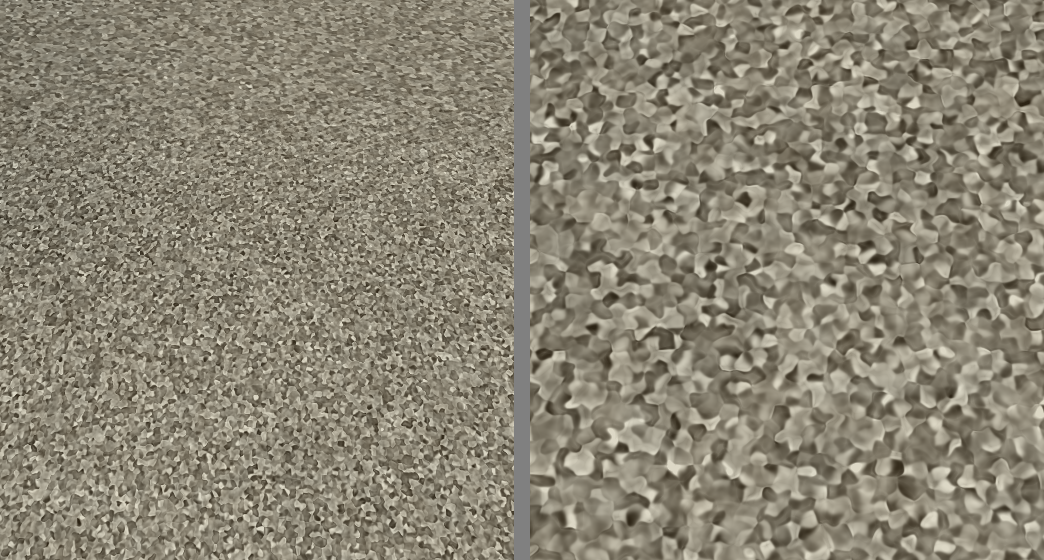
Left, the full canvas; right, a detail of the centre.
A WebGL 1 fragment shader for this texture:

```glsl
precision highp float;
// Weathered asphalt: packed sandy grains receding in perspective, softer and flatter far away.
uniform vec2 u_resolution;

float hash(vec2 p) {
  vec3 q = fract(vec3(p.xyx) * 0.1031);
  q += dot(q, q.yzx + 33.33);
  return fract((q.x + q.y) * q.z);
}

vec2 hash2(vec2 p) {
  return vec2(hash(p + 17.3), hash(p + 71.9));
}

float valueNoise(vec2 p) {
  vec2 cell = floor(p);
  vec2 f = fract(p);
  f = f * f * (3.0 - 2.0 * f);
  float low = mix(hash(cell), hash(cell + vec2(1.0, 0.0)), f.x);
  float high = mix(hash(cell + vec2(0.0, 1.0)), hash(cell + 1.0), f.x);
  return mix(low, high, f.y);
}

// Soft-edged cells, each with its own tone, set against the tone of their surroundings
float grains(vec2 p, float sharpness) {
  vec2 cell = floor(p);
  vec2 core = vec2(0.0, 0.0001);
  vec2 around = vec2(0.0, 0.0001);
  for (int j = -1; j <= 1; j++) {
    for (int i = -1; i <= 1; i++) {
      vec2 id = cell + vec2(float(i), float(j));
      vec2 offset = id + 0.1 + 0.8 * hash2(id) - p;
      float squared = dot(offset, offset);
      vec2 toneAndOne = vec2(hash(id + 5.7) - 0.5, 1.0);
      core += exp(-sharpness * squared) * toneAndOne;
      around += max(0.0, 1.0 - squared / 1.21) * toneAndOne;
    }
  }
  return core.x / core.y - 0.7 * around.x / around.y;
}

// Sparse pale chips
float paleChips(vec2 p) {
  vec2 id = floor(p);
  vec2 offset = fract(p) - 0.35 - 0.3 * hash2(id);
  float radius = 0.15 + 0.1 * hash(id + 9.1);
  float present = step(0.97, hash(id + 43.0));
  return present * (1.0 - smoothstep(radius * 0.5, radius * 1.3, length(offset)));
}

void main() {
  vec2 uv = gl_FragCoord.xy / u_resolution.y;

  // Ground plane, measured in grain widths
  float shrink = 1.0 - 0.43 * uv.y;
  vec2 ground = vec2((uv.x - 0.46) / (0.0088 * shrink), uv.y / (0.0102 * shrink)) + 200.0;
  vec2 warp = vec2(valueNoise(ground * 1.1), valueNoise(ground * 1.1 + 31.0)) - 0.5;
  vec2 bent = ground + 0.7 * warp;

  // Near grains give way to smeared, slanted ones in the distance
  float distant = smoothstep(0.55, 0.95, uv.y);
  vec2 slanted = vec2(bent.x * 0.55, bent.y * 0.75 + bent.x * 0.12);
  float relief = mix(grains(bent, 8.0), grains(slanted, 6.5), distant);
  relief /= length(vec2(distant, 1.0 - distant));
  float tone = 0.54 + 1.55 * relief;

  // Pits between grains and fine grit
  tone += 0.36 * (valueNoise(ground * vec2(1.0 - 0.4 * distant, 1.0) + 50.0) - 0.5);
  tone += 0.2 * (valueNoise(ground * 2.0 + 90.0) - 0.5) * (1.0 - distant);

  // Contrast fades with distance
  tone = mix(tone, 0.5, 0.25 * distant);

  // Faint broad stains, strongest on the upper left
  float stain = valueNoise(uv * 5.0 + 3.0) * 0.5 + valueNoise(uv * 17.0) * 0.5;
  float shade = smoothstep(0.5, 0.0, uv.x) * smoothstep(0.3, 0.65, uv.y);
  tone += 0.09 * (stain - 0.5) - 0.1 * shade;
  tone += 0.5 * paleChips(ground * 0.45 + 0.25 * warp);

  // Olive shadow to warm pale stone
  vec3 color = mix(vec3(0.29, 0.26, 0.20), vec3(0.77, 0.75, 0.68), clamp(tone, -0.25, 1.2));
  float coolness = 0.5 * shade * stain + 0.4 * (valueNoise(ground * 0.4) - 0.5);
  color += vec3(-0.02, 0.0, 0.02) * coolness;
  gl_FragColor = vec4(color, 1.0);
}
```
